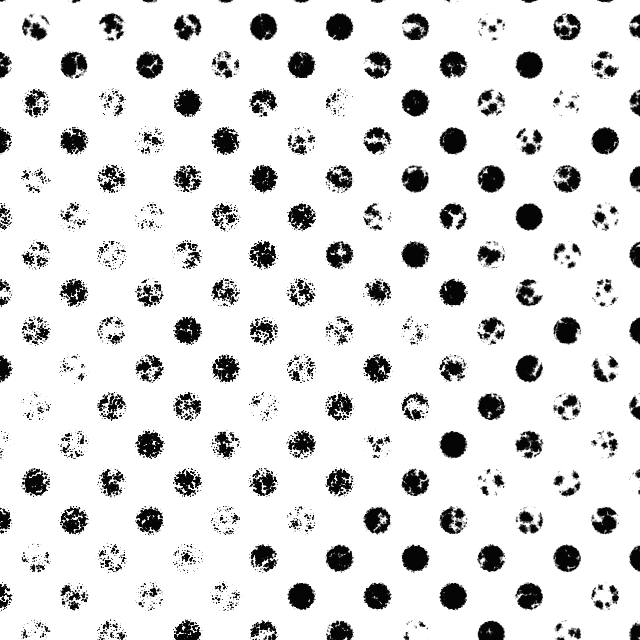
This pattern is drawn by a Shadertoy shader. Its source:

```glsl
// Staggered black dots on white, worn like a rough ink print.
// A diagonal lattice places the dots; coarse cellular noise breaks them into
// clumps, fine cellular noise adds grit, and layered sines vary the wear.

const float HALF_PITCH = 0.0593;              // row spacing, in canvas heights
const vec2  FIRST_DOT  = vec2(0.056, 0.9577); // centre of the upper left dot
const float DOT_RADIUS = 0.355;               // in row spacings
const float CLUMP_SIZE = 0.25;
const float GRAIN_SIZE = 0.072;
const vec3  PAPER = vec3(1.0);
const vec3  INK   = vec3(0.02);

vec2 hash22(vec2 p) {
    vec3 q = fract(p.xyx * vec3(0.1031, 0.1030, 0.0973));
    q += dot(q, q.yzx + 33.33);
    return fract((q.xx + q.yz) * q.zy);
}

// Distance to the nearest scattered disc; radii are random up to maxRadius.
float cellular(vec2 p, float maxRadius) {
    vec2 cell = floor(p);
    float nearest = 2.0;
    for (int y = -1; y <= 1; y++) {
        for (int x = -1; x <= 1; x++) {
            vec2 id = cell + vec2(x, y);
            float radius = maxRadius * hash22(id + 71.0).x;
            nearest = min(nearest, length(id + hash22(id) - p) - radius);
        }
    }
    return nearest;
}

// Nearest centre where both lattice coordinates have an even sum.
vec2 dotCentre(vec2 p) {
    vec2 diagonal = floor(0.5 * vec2(p.x + p.y, p.x - p.y) + 0.5);
    return vec2(diagonal.x + diagonal.y, diagonal.x - diagonal.y);
}

// How well a region of the sheet is inked: fuller at the right and the top.
float solidity(vec2 uv) {
    float waves = 0.09 * sin(uv.y * 9.0 + 1.0) + 0.05 * sin(uv.x * 17.0 - uv.y * 13.0);
    float right = smoothstep(0.35, 0.85, uv.x + waves);
    float top = smoothstep(0.75, 0.95, uv.y);
    return max(right, top);
}

float inkCoverage(vec2 p, float softness) {
    vec2 centre = dotCentre(p);
    float solid = solidity(FIRST_DOT + centre * HALF_PITCH);
    vec2 chance = hash22(centre + 137.0);

    // Each dot has its own clump reach and grit strength
    float reach = mix(-0.1, 0.72, chance.x) + 0.12 * solid;
    float grit = mix(1.05, 0.3, solid) * mix(0.75, 1.15, chance.y);

    float clumps = reach - cellular(p / CLUMP_SIZE, 0.45);
    float disc = 6.0 * (DOT_RADIUS - length(p - centre));
    float grain = cellular(p / GRAIN_SIZE + 40.0, 0.0) - 0.32;
    return smoothstep(-softness, softness, min(clumps, disc) - grit * grain);
}

void mainImage(out vec4 fragColor, in vec2 fragCoord) {
    vec2 p = (fragCoord / iResolution.y - FIRST_DOT) / HALF_PITCH;
    float pixel = 1.0 / (iResolution.y * HALF_PITCH);
    float ink = inkCoverage(p, max(0.16, 4.0 * pixel));
    fragColor = vec4(mix(PAPER, INK, ink), 1.0);
}
```
